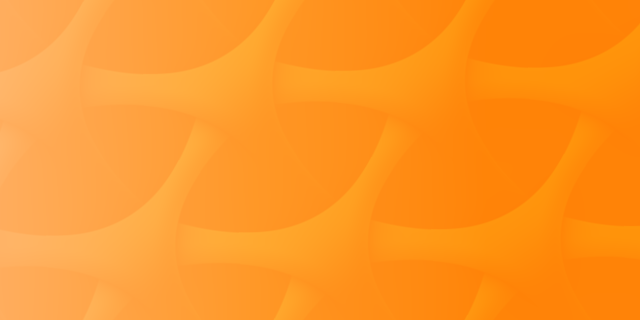
Write a Shadertoy shader that draws this background.

```glsl
// Soft orange weave of three-armed links, each arm tucked under its neighbour.

const vec2 ORIGIN = vec2(0.745, 0.737);       // centre of one link, in canvas heights
const vec2 STEP_ACROSS = vec2(0.602, 0.010);
const vec2 STEP_DOWN = vec2(0.299, -0.495);
const vec2 DOWN_RIGHT = vec2(0.5, -0.866);

const vec3 PEACH = vec3(1.0, 0.677, 0.365);
const vec3 AMBER = vec3(1.0, 0.597, 0.155);
const vec3 ORANGE = vec3(1.0, 0.515, 0.030);

// Approximate distance to a parabolic notch opening along dir, positive inside the link
float notch(vec2 q, vec2 dir, float depth, float bend) {
    float along = dot(q, dir);
    float side = dot(q, vec2(-dir.y, dir.x));
    float slope = 2.0 * bend * side;
    return (depth + bend * side * side - along) / sqrt(1.0 + slope * slope);
}

// Distances to the right, upper left and lower left notches
vec3 linkEdges(vec2 q) {
    return vec3(notch(q, vec2(1.0, 0.0), 0.176, 0.82),
                notch(q, vec2(-0.5, 0.866), 0.172, 0.82),
                notch(q, vec2(-0.5, -0.866), 0.255, 0.60));
}

// Light on a link: bright left and upper arms, dim lower arm, fine rims
float linkLight(vec2 q, vec3 edges) {
    vec3 e = max(edges, 0.0);
    float upper = smoothstep(0.0, 0.35, q.y);
    float lit = 1.0 - smoothstep(-0.18, 0.32, dot(q, DOWN_RIGHT));
    lit *= mix(mix(0.62, 0.38, upper), 1.0, smoothstep(0.0, 0.13, e.x));
    lit *= mix(0.55, 1.0, smoothstep(0.0, 0.12, e.z));
    float rim = 0.20 * exp(-e.x / 0.018) * (1.0 - upper) + 0.10 * exp(-e.y / 0.012);
    float crease = 0.16 * exp(-e.z / 0.012) * smoothstep(0.15, -0.1, q.x);
    return lit + rim - crease;
}

// Light of the whole weave: outer arms first, then the bodies that cover them
float weaveLight(vec2 uv, float blur) {
    vec2 cell = floor(uv);
    float light = 0.0;
    for (int layer = 0; layer < 2; layer++) {
        for (int j = -1; j <= 2; j++) {
            for (int i = -1; i <= 2; i++) {
                vec2 offset = uv - cell - vec2(i, j);
                vec2 q = offset.x * vec2(1.0, 0.0) + offset.y * DOWN_RIGHT;
                float radius = length(q);
                vec3 edges = linkEdges(q);
                float inside = min(edges.x, min(edges.y, edges.z));
                float cover = smoothstep(-blur, blur, inside);

                if (layer == 0) {
                    cover *= step(radius, 0.95);
                } else {
                    // Contact shadow on whatever lies under the body
                    float shadow = exp(min(inside, 0.0) / 0.075);
                    shadow *= smoothstep(0.48, 0.28, radius);
                    light = light * (1.0 - 0.85 * shadow) - 0.10 * shadow;
                    cover *= step(radius, 0.5);
                }
                light = mix(light, linkLight(q, edges), cover);
            }
        }
    }
    return light;
}

// Backdrop ramp from pale left to deep right
vec3 backdrop(float t) {
    vec3 warm = mix(PEACH, AMBER, clamp(t / 0.4, 0.0, 1.0));
    return mix(warm, ORANGE, clamp((t - 0.4) / 0.36, 0.0, 1.0));
}

// Broad, faint unevenness from layered sines
float unevenness(vec2 p) {
    return sin(p.x * 5.1 + p.y * 2.3) + 0.5 * sin(p.x * 9.7 - p.y * 7.9 + 1.4);
}

void mainImage(out vec4 fragColor, in vec2 fragCoord) {
    vec2 p = fragCoord / iResolution.y;
    float t = fragCoord.x / iResolution.x;
    vec2 uv = inverse(mat2(STEP_ACROSS, STEP_DOWN)) * (p - ORIGIN);
    float blur = 1.2 / (iResolution.y * length(STEP_ACROSS));

    float light = weaveLight(uv, blur);
    vec3 glow = vec3(0.0, mix(0.034, 0.064, smoothstep(0.0, 0.35, t)),
                     mix(0.048, 0.012, t));
    vec3 color = backdrop(t) + glow * light;
    color.yz += 0.002 * unevenness(p);
    fragColor = vec4(clamp(color, 0.0, 1.0), 1.0);
}
```
